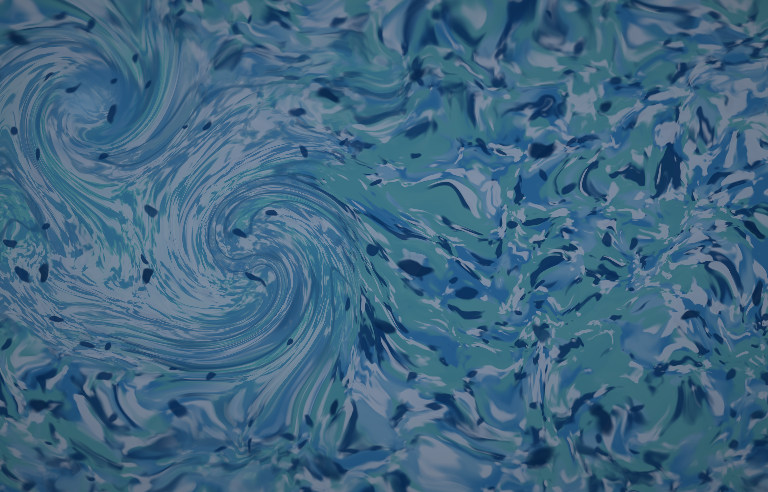
Give the GLSL for this texture, as a Shadertoy shader.

```glsl
const vec3 NAVY = vec3(0.03, 0.17, 0.34);
const vec3 BLUE = vec3(0.14, 0.35, 0.53);
const vec3 TEAL = vec3(0.23, 0.45, 0.50);
const vec3 HAZE = vec3(0.31, 0.46, 0.58);
const vec3 LILAC = vec3(0.50, 0.55, 0.63);

float hash(vec2 p) {
    vec3 q = fract(p.xyx * vec3(0.1031, 0.1030, 0.0973));
    q += dot(q, q.yzx + 33.33);
    return fract((q.x + q.y) * q.z);
}

mat2 rotation(float angle) {
    float c = cos(angle), s = sin(angle);
    return mat2(c, s, -s, c);
}

float noise(vec2 p) {
    vec2 cell = floor(p), f = fract(p);
    f = f * f * (3.0 - 2.0 * f);
    float low = mix(hash(cell), hash(cell + vec2(1, 0)), f.x);
    float high = mix(hash(cell + vec2(0, 1)), hash(cell + vec2(1, 1)), f.x);
    return mix(low, high, f.y);
}

// Layered noise; a small gain leaves only the coarse layers
float fbm(vec2 p, float gain) {
    float sum = 0.0, total = 0.0, weight = 1.0;
    for (int i = 0; i < 3; i++) {
        sum += weight * noise(p);
        total += weight;
        weight *= gain;
        p = rotation(0.7) * p * 1.9 + 17.3;
    }
    return sum / total;
}

vec2 noisePair(vec2 p) {
    return vec2(fbm(p, 0.5), fbm(p + 41.7, 0.5)) - 0.5;
}

vec2 swirl(vec2 p, vec2 center, float radius, float turn) {
    vec2 d = p - center;
    return center + rotation(turn * exp(-dot(d, d) / (radius * radius))) * d;
}

float step01(float edge, float soft, float value) {
    return smoothstep(edge - soft, edge + soft, value);
}

// Relative distance to the nearest of the scattered tilted drops
float drops(vec2 p, float cells, float share) {
    float nearest = 9.0;
    p *= cells;
    for (int y = -1; y <= 1; y++)
    for (int x = -1; x <= 1; x++) {
        vec2 cell = floor(p) + vec2(x, y);
        if (hash(cell + 5.1) > share) continue;
        vec2 center = cell + 0.2 + 0.6 * vec2(hash(cell + 11.3), hash(cell + 23.9));
        float tilt = 2.4 * (hash(cell + 37.7) - 0.6);
        float size = mix(0.5, 1.1, hash(cell + 51.1));
        vec2 d = rotation(tilt) * (p - center) / (size * vec2(0.25, 0.12));
        nearest = min(nearest, length(d));
    }
    return nearest;
}

void mainImage(out vec4 fragColor, in vec2 fragCoord) {
    vec2 p = fragCoord / iResolution.y;
    float aspect = iResolution.x / iResolution.y;
    float blur = smoothstep(0.12, 0.55, abs(p.y - 0.48));
    float soft = mix(0.05, 0.19, blur);
    float gain = mix(0.65, 0.25, blur);

    // Flow of the paint
    vec2 eye = vec2(0.17, 0.79);
    vec2 flow = swirl(p, eye, 0.13, 3.0);
    flow = swirl(flow, vec2(0.50, 0.47), 0.17, -2.8);
    flow = swirl(flow, vec2(0.10, 0.50), 0.15, 1.5);
    vec2 bend = noisePair(flow * 4.0);
    flow += 0.22 * bend;
    vec2 grainPos = flow * vec2(0.75, 1.0) + 0.055 * noisePair(flow * 17.0);
    float patches = fbm(p * 5.0 + 3.0, 0.5) - 0.5;

    // Dense, restless grain
    float light = fbm(grainPos * 58.0, gain) + 0.25 * patches;
    float dark = fbm(grainPos * 42.0 + 70.0, gain);
    float green = fbm(grainPos * 34.0 + 130.0, gain) - 0.5 * patches;
    vec3 rough = mix(BLUE, HAZE, step01(0.52, soft + 0.08, fbm(grainPos * 27.0 + 9.0, gain)));
    rough = mix(rough, TEAL, 0.85 * step01(0.53, soft, green));
    rough = mix(rough, NAVY, 0.85 * (1.0 - step01(0.35, soft, dark)));
    rough = mix(rough, LILAC, 0.9 * step01(0.61, soft, light));

    // Calm pools with streaks and fine speckle
    float streak = fbm(flow * vec2(5.0, 13.0) + 20.0, 0.5);
    float speckle = fbm(grainPos * 95.0 + 200.0, gain);
    vec3 pool = mix(HAZE * 0.93, TEAL * 1.08, step01(0.5, 0.12, fbm(flow * vec2(4.0, 11.0) + 50.0, 0.5)));
    pool = mix(pool, LILAC, 0.85 * step01(0.58, soft + 0.03, speckle + 0.7 * (streak - 0.45)));
    pool = mix(pool, BLUE, 0.6 * (1.0 - step01(0.43, 0.06, speckle + 0.3 * patches)));
    float vein = 1.0 - smoothstep(0.01, 0.04 + 0.03 * blur, abs(streak - 0.37));
    pool = mix(pool, BLUE * 0.85, 0.75 * vein);

    float reach = length((p - vec2(0.27, 0.56)) / vec2(0.56, 0.44)) + 1.3 * bend.x;
    float calm = 1.0 - smoothstep(0.65, 1.1, reach);
    vec3 color = mix(rough, pool, 0.9 * calm);

    // Spiral eye with a pale core
    vec2 d = p - eye;
    float r = length(d * vec2(0.85, 1.0)) + 0.05 * bend.y;
    float arm = 0.5 + 0.5 * sin(atan(d.y, d.x) + 45.0 * r - 2.0);
    color = mix(color, BLUE, 0.85 * smoothstep(0.4, 0.9, arm) * exp(-pow((r - 0.07) / 0.035, 2.0)));
    color = mix(color, HAZE * 1.12, 0.8 * exp(-pow(r / 0.045, 2.0)));

    // Dark drops
    vec2 dropPos = p + 0.035 * noisePair(p * 22.0) + 0.05 * bend;
    float rim = mix(0.18, 0.6, blur);
    float large = 1.0 - step01(0.95, rim, drops(dropPos, 8.0, 0.24));
    float small = 1.0 - step01(0.95, rim, drops(dropPos + 7.0, 15.0, 0.28));
    color = mix(color, mix(BLUE * 0.8, NAVY * 0.85, step01(0.4, 0.25, noise(p * 16.0))), 0.9 * large);
    color = mix(color, NAVY, 0.85 * small);

    // Dim corners
    vec2 side = (p - vec2(0.5 * aspect, 0.54)) / vec2(aspect, 1.0);
    color *= 1.04 - 0.5 * dot(side, side);
    fragColor = vec4(color, 1.0);
}
```
